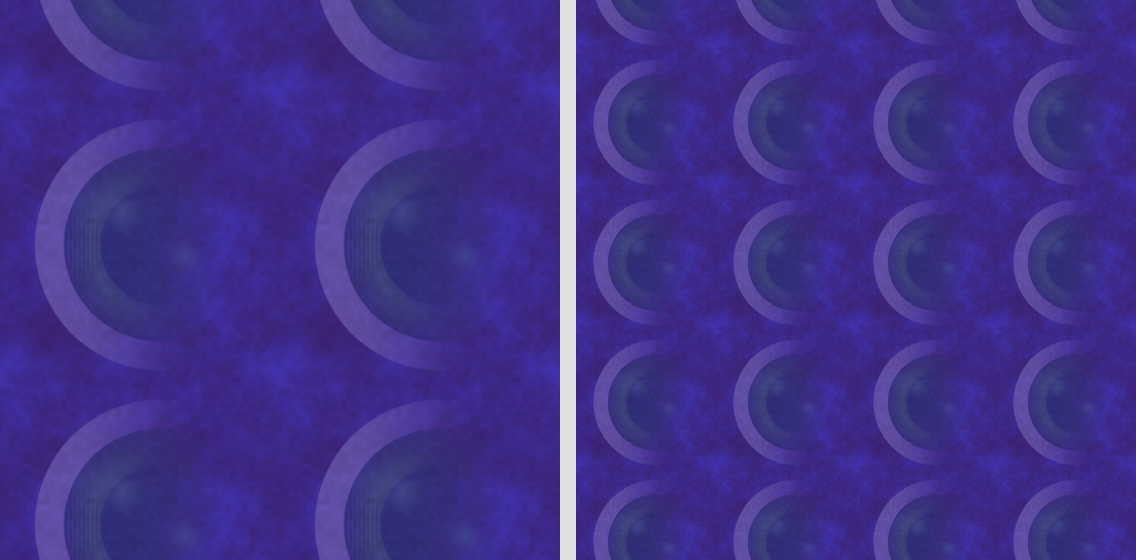
Left: one tile. Right: repeated 2 by 2.
Give the GLSL for this pattern, as a Shadertoy shader.

```glsl
const float REPEATS = 2.0;
const vec2 CENTER = vec2(0.573, 0.125);
const float RIM_OUTER = 0.448;
const float RIM_INNER = 0.345;
const float GROOVE_OUTER = 0.262;
const float GROOVE_INNER = 0.214;
const vec3 DEEP_VIOLET = vec3(0.235, 0.145, 0.49);
const vec3 BRIGHT_VIOLET = vec3(0.250, 0.190, 0.665);
const vec3 PLUM = vec3(0.235, 0.125, 0.42);
const vec3 RIM_COLOR = vec3(0.405, 0.335, 0.655);
const vec3 BOWL_COLOR = vec3(0.205, 0.185, 0.46);
const vec3 GROOVE_COLOR = vec3(0.245, 0.275, 0.48);
const vec3 CORE_COLOR = vec3(0.155, 0.170, 0.44);
const vec3 GLINT_COLOR = vec3(0.31, 0.36, 0.60);
const float GRAIN = 0.09;
const float STREAK_COUNT = 64.0;

float hash(ivec2 cell, int seed) {
    uint h = uint(cell.x) * 1597334677u ^ uint(cell.y) * 3812015801u ^ uint(seed) * 2798796415u;
    h = (h ^ (h >> 16)) * 2246822519u;
    h = (h ^ (h >> 13)) * 3266489917u;
    return float((h ^ (h >> 16)) & 65535u) / 65535.0;
}

// Value noise whose lattice wraps once per repeat
float wrapNoise(vec2 p, int period, int seed) {
    vec2 q = fract(p) * float(period);
    ivec2 a = ivec2(floor(q)) % period;
    ivec2 b = (a + 1) % period;
    vec2 f = fract(q);
    f = f * f * (3.0 - 2.0 * f);
    float low = mix(hash(a, seed), hash(ivec2(b.x, a.y), seed), f.x);
    float high = mix(hash(ivec2(a.x, b.y), seed), hash(b, seed), f.x);
    return mix(low, high, f.y);
}

float wrapFbm(vec2 p, int period, int seed) {
    float sum = 0.0;
    float weight = 0.5;
    for (int i = 0; i < 5; i++) {
        sum += weight * wrapNoise(p, period, seed + i);
        period *= 2;
        weight *= 0.6;
    }
    return sum / 1.153;
}

float disc(float r, float radius, float blur) {
    return 1.0 - smoothstep(radius - blur, radius + blur, r);
}

float glow(vec2 d, vec2 at, float size) {
    vec2 v = (d - at) / size;
    return exp(-dot(v, v));
}

void mainImage(out vec4 fragColor, in vec2 fragCoord) {
    vec2 p = fragCoord / iResolution.xy * REPEATS;
    float pixel = REPEATS / iResolution.y;
    vec2 d = fract(p - CENTER + 0.5) - 0.5;
    float r = length(d);
    float edge = max(pixel, 0.003);

    // Mottled ground, calmer in the gap between bowls
    float mottle = wrapFbm(p, 5, 11);
    float gap = smoothstep(0.42, 0.49, abs(d.y)) * smoothstep(0.32, 0.0, abs(d.x + 0.12));
    float tone = smoothstep(0.22, 0.78, mottle) - 0.25 * gap;
    vec3 color = mix(DEEP_VIOLET, BRIGHT_VIOLET, clamp(tone, 0.0, 1.0));
    float stain = smoothstep(0.52, 0.75, wrapFbm(p, 6, 37));
    stain = 0.45 * stain + 0.6 * glow(d, vec2(-0.38, -0.29), 0.09);
    color = mix(color, PLUM, min(stain, 0.8));

    // Shaded bowl, fading out to the right
    float bowlFade = smoothstep(0.27, -0.16, d.x);
    color = mix(color, BOWL_COLOR, 0.72 * bowlFade * disc(r, RIM_INNER, edge));
    float soft = disc(r, 0.27, 0.07);
    color = mix(color, BOWL_COLOR, 0.4 * soft * smoothstep(0.3, 0.0, d.x));

    // Greenish groove around a dark core
    float leftFade = smoothstep(0.04, -0.22, d.x);
    float groove = disc(r, GROOVE_OUTER, 0.015) - disc(r, GROOVE_INNER, edge);
    float halo = exp(-pow((r - 0.275) / 0.045, 2.0));
    color = mix(color, GROOVE_COLOR, leftFade * (0.5 * groove + 0.45 * halo));
    float core = disc(r, GROOVE_INNER, edge) * smoothstep(0.12, -0.18, d.x);
    color = mix(color, CORE_COLOR, 0.5 * core);

    // Faint vertical streaks on the left wall
    float wall = disc(r, RIM_INNER, edge) - disc(r, GROOVE_INNER, edge);
    wall *= smoothstep(-0.18, -0.25, d.x) * exp(-pow(d.y / 0.11, 2.0));
    color += wall * 0.025 * cos(6.2831853 * STREAK_COUNT * d.x) * vec3(1.0, 0.6, 0.8);

    // Pale crescent rim
    float rim = disc(r, RIM_OUTER, edge) - disc(r, RIM_INNER, edge);
    float rimFade = smoothstep(0.13, -0.36, d.x);
    color = mix(color, RIM_COLOR, 0.8 * rim * rimFade);

    // Soft glints
    float glint = 0.48 * glow(d, vec2(-0.13, 0.115), 0.05);
    glint += 0.38 * glow(d, vec2(0.09, -0.044), 0.038);
    glint += 0.2 * glow(d, vec2(-0.25, 0.15), 0.06);
    color = mix(color, GLINT_COLOR, glint);

    // Fine worn grain
    float grain = wrapNoise(p, 48, 71) + 0.6 * wrapNoise(p, 96, 72) - 0.8;
    color *= 1.0 + GRAIN * grain;
    fragColor = vec4(clamp(color, 0.0, 1.0), 1.0);
}
```
